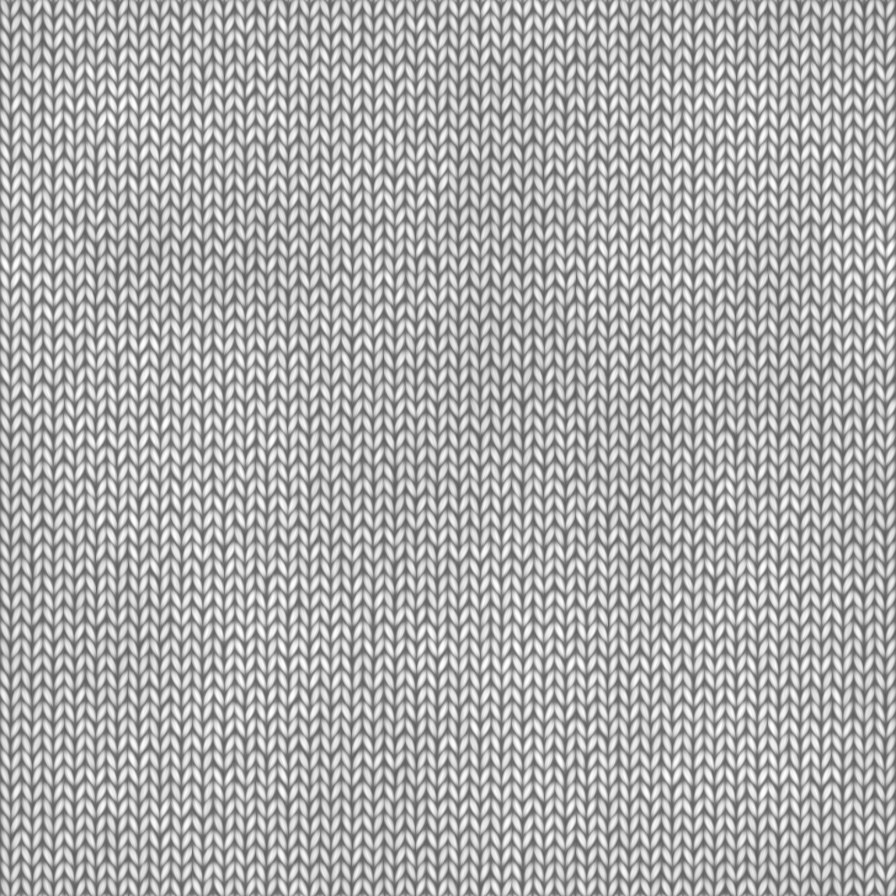
Write a WebGL 2 fragment shader that draws this texture.

```glsl
#version 300 es
precision highp float;

#define STITCHES vec2(42.0, 56.0)
#define LEAF_SIZE vec2(0.30, 0.85)
#define LEAF_ANGLE 0.37
#define TAPER 0.2
#define JITTER 0.045
#define FIBRE_AMOUNT 0.15
#define LEAF_VARIATION 0.08
#define FRINGE_TONE 0.14
#define PATCH_AMOUNT 0.08
#define PATCHES 7.0
#define SHADOW_COLOR vec3(0.355)
#define YARN_COLOR vec3(0.94)

uniform vec2 u_resolution;
out vec4 fragColor;

float hash(vec2 p) {
    return fract(sin(dot(p, vec2(127.1, 311.7))) * 43758.5453);
}

// Value noise that wraps after a whole number of cells.
float wrappedNoise(vec2 p, float period) {
    vec2 i = floor(p);
    vec2 f = fract(p);
    f = f * f * (3.0 - 2.0 * f);
    vec2 a = mod(i, period);
    vec2 b = mod(i + 1.0, period);
    return mix(mix(hash(a), hash(vec2(b.x, a.y)), f.x),
               mix(hash(vec2(a.x, b.y)), hash(b), f.x), f.y);
}

// Brightness of one slanted half stitch, highest along its middle.
float leafTone(vec2 p, vec2 id) {
    float seed = hash(id);
    float angle = LEAF_ANGLE + (seed - 0.5) * 0.12;
    p += (vec2(hash(id + 17.0), hash(id + 43.0)) - 0.5) * 2.0 * JITTER;
    float c = cos(angle);
    float s = sin(angle);
    vec2 q = vec2(c * p.x - s * p.y, s * p.x + c * p.y) / LEAF_SIZE;
    q.x /= 1.0 + TAPER * clamp(q.y, -1.0, 1.0);
    float height = 1.0 - dot(q, q);

    // Fine strands follow the length of the yarn.
    vec2 strand = vec2(q.x * 4.0 + q.y * 0.8, q.y * 1.6) + 8.0 + seed * 40.0;
    float fibre = wrappedNoise(strand, 64.0) - 0.5;

    // A dim fringe surrounds the bright core.
    float fringe = FRINGE_TONE * smoothstep(-0.6, 0.3, height);
    float tone = mix(fringe, 1.0, smoothstep(0.15, 1.03, height));
    tone += fibre * FIBRE_AMOUNT * smoothstep(-0.6, 0.3, height);
    return tone + (seed - 0.5) * LEAF_VARIATION * tone;
}

vec3 knit(vec2 uv) {
    vec2 grid = uv * STITCHES;
    float aspect = STITCHES.y / STITCHES.x;
    float column = floor(grid.x);
    float across = fract(grid.x) - 0.5;
    float side = step(0.0, across);
    float x = (abs(across) - 0.25) * aspect;
    float row = floor(grid.y);

    // Overlap the leaves of neighbouring rows.
    float tone = 0.0;
    for (int k = -1; k <= 1; k++) {
        float r = row + float(k);
        vec2 id = vec2(mod(column, STITCHES.x) * 2.0 + side, mod(r, STITCHES.y));
        tone = max(tone, leafTone(vec2(x, grid.y - r - 0.5), id));
    }

    // Broad, faint unevenness in the yarn.
    float unevenness = wrappedNoise(uv * PATCHES, PATCHES) - 0.5;
    return mix(SHADOW_COLOR, YARN_COLOR, tone) * (1.0 + unevenness * PATCH_AMOUNT);
}

void main() {
    // Four samples soften the fine detail.
    vec3 color = vec3(0.0);
    for (int i = 0; i < 4; i++) {
        vec2 offset = vec2(i % 2, i / 2) * 0.5 - 0.25;
        color += knit(fract((gl_FragCoord.xy + offset) / u_resolution));
    }
    fragColor = vec4(color * 0.25, 1.0);
}
```
